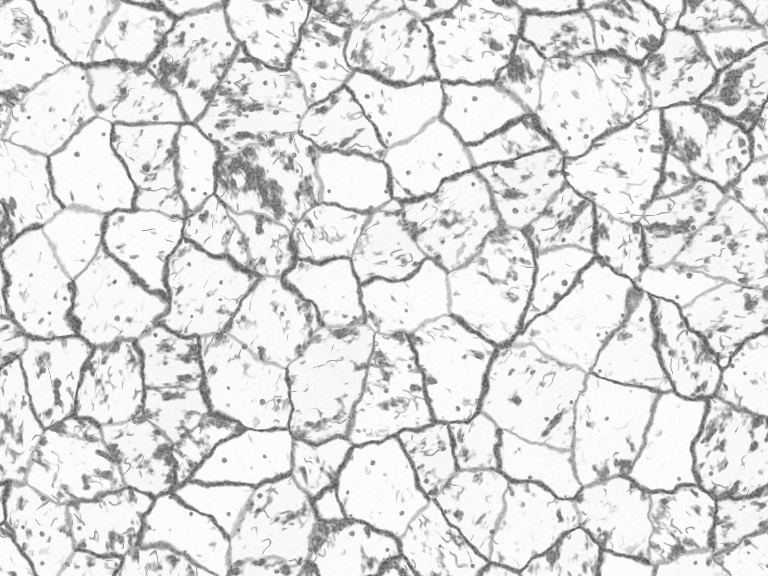
Give the GLSL for this texture, as a Shadertoy shader.

```glsl
#define GRAIN_SCALE 8.5
#define SIZE_SPREAD 0.38
#define BORDER_WIDTH 0.0047
#define FLECK_SCALE 62.0
#define WISP_SCALE 30.0
#define PIT_SCALE 32.0
#define FILM_SCALE 300.0
#define PAPER_TONE 0.988
#define BORDER_INK 0.53
#define FLECK_INK 0.48

float hash21(vec2 p) {
    vec3 q = fract(p.xyx * 0.1031);
    q += dot(q, q.yzx + 33.33);
    return fract((q.x + q.y) * q.z);
}

vec2 hash22(vec2 p) {
    return vec2(hash21(p + 17.3), hash21(p + 91.7));
}

float noise(vec2 p) {
    vec2 i = floor(p), f = fract(p);
    f = f * f * (3.0 - 2.0 * f);
    return mix(mix(hash21(i), hash21(i + vec2(1, 0)), f.x),
               mix(hash21(i + vec2(0, 1)), hash21(i + 1.0), f.x), f.y);
}

float layeredNoise(vec2 p) {
    return 0.55 * noise(p) + 0.3 * noise(p * 2.03 + 7.1) + 0.15 * noise(p * 4.1 + 3.7);
}

vec2 wobble(vec2 p) {
    return vec2(layeredNoise(p), layeredNoise(p + 43.0)) - 0.5;
}

// Offset to a grain seed (xy) and its weighted squared distance (z)
vec3 seedAt(vec2 cell, vec2 p) {
    vec2 r = cell + hash22(cell) - p;
    return vec3(r, dot(r, r) - SIZE_SPREAD * hash21(cell + 5.5));
}

// Weighted cells: ink of the borders, distance to the nearest one, grain id
float grainBorders(vec2 p, float width, out float edge, out vec2 id) {
    vec2 base = floor(p);
    vec3 nearest = vec3(0.0, 0.0, 99.0);
    for (int j = -2; j <= 2; j++)
    for (int i = -2; i <= 2; i++) {
        vec2 cell = base + vec2(i, j);
        vec3 s = seedAt(cell, p);
        if (s.z < nearest.z) { nearest = s; id = cell; }
    }
    float ink = 0.0;
    edge = 9.0;
    for (int j = -2; j <= 2; j++)
    for (int i = -2; i <= 2; i++) {
        vec2 cell = base + vec2(i, j);
        if (cell == id) continue;
        vec3 s = seedAt(cell, p);
        float d = (s.z - nearest.z) / (2.0 * length(s.xy - nearest.xy)) / GRAIN_SCALE;
        float strength = mix(0.42, 1.0, smoothstep(0.05, 0.6, hash21(cell + id)));
        float w = width * mix(0.7, 1.1, strength);
        ink = max(ink, strength * (1.0 - smoothstep(0.25 * w, 1.5 * w, d)));
        edge = min(edge, d);
    }
    return ink;
}

// Sparse round etch pits
float etchPits(vec2 p) {
    vec2 cell = floor(p);
    float h = hash21(cell + 2.9);
    vec2 centre = 0.25 + 0.5 * hash22(cell);
    float radius = mix(0.09, 0.17, fract(h * 57.0));
    float d = length(fract(p) - centre + 0.12 * wobble(p * 4.0));
    return step(h, 0.13) * (1.0 - smoothstep(radius - 0.05, radius + 0.05, d));
}

void mainImage(out vec4 fragColor, in vec2 fragCoord) {
    vec2 p = fragCoord / iResolution.y + 3.0;

    // Grain borders, bent and frayed
    vec2 bent = p + 0.045 * wobble(p * 13.0) + 0.009 * wobble(p * 65.0);
    float width = BORDER_WIDTH * mix(0.65, 1.35, noise(p * 38.0));
    float edge;
    vec2 id;
    float border = grainBorders(bent * GRAIN_SCALE, width, edge, id);

    // Each grain has its own etch direction and amount
    vec2 grain = hash22(id + 31.0);
    float angle = 3.1416 * grain.x;
    vec2 q = mat2(cos(angle), sin(angle), -sin(angle), cos(angle)) * p;
    q.x *= 0.65;
    float cover = 0.75 * noise(p * 10.0) + 0.45 * (1.0 - grain.y) - 0.08;
    cover += 0.22 * exp(-edge / 0.012);
    cover = clamp(cover, 0.0, 1.0) * (1.0 - 0.85 * smoothstep(0.86, 0.92, grain.y));

    // Flecks and broken wisps inside the grains
    float threshold = mix(0.72, 0.47, cover);
    float fleck = smoothstep(threshold, threshold + 0.24, layeredNoise(q * FLECK_SCALE));
    float wisp = 1.0 - smoothstep(0.0, 0.045, abs(layeredNoise(q * WISP_SCALE + 19.0) - 0.5));
    wisp *= smoothstep(0.45, 0.7, noise(p * 75.0)) * smoothstep(0.15, 0.7, cover);

    float ink = max(FLECK_INK * max(fleck, 0.75 * wisp), BORDER_INK * border);
    ink = max(ink, 0.42 * etchPits(p * PIT_SCALE));

    // Fine film grain and a faint tone per grain
    float film = noise(p * FILM_SCALE) - 0.5;
    ink *= 1.0 + 0.5 * film;
    float tone = PAPER_TONE - 0.025 * grain.x * cover + 0.025 * film - ink;
    fragColor = vec4(vec3(clamp(tone, 0.0, 1.0)), 1.0);
}
```
